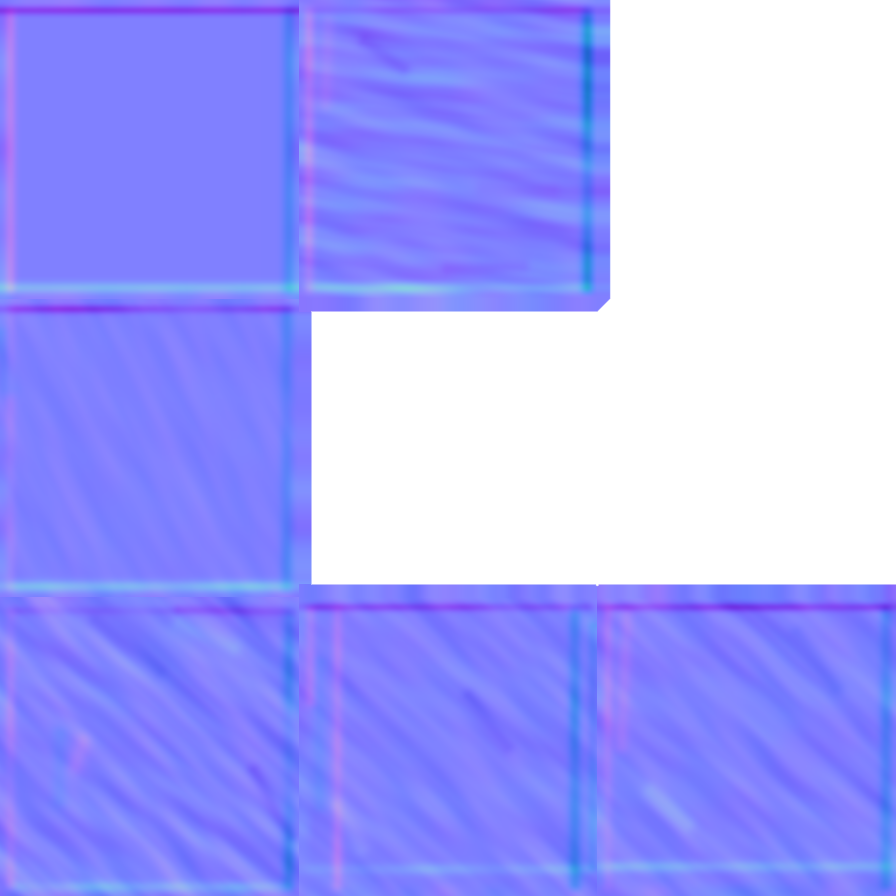
This texture map is drawn by a three.js fragment shader. Its source:

```glsl
// Tangent-space normal map of six worn square panels on a 3x3 atlas, white where empty.
// Each panel sums bevel lines, creases and stretched gradient noise into one tilt;
// the panel borders are clamped outward to fill the padding around them.
varying vec2 vUv;

const float PAD = 0.043;      // padding, in panel widths
const float SOFT = 0.003;     // half width of the smoothed outline
const vec3 EMPTY = vec3(1.0);

vec2 hashGradient(vec2 cell) {
  float angle = 6.2832 * fract(sin(dot(cell, vec2(127.1, 311.7))) * 43758.5);
  return vec2(cos(angle), sin(angle));
}

float gradientNoise(vec2 p) {
  vec2 i = floor(p), f = fract(p);
  vec2 u = f * f * f * (f * (f * 6.0 - 15.0) + 10.0);
  vec2 e = vec2(0.0, 1.0);
  float a = dot(hashGradient(i), f);
  float b = dot(hashGradient(i + e.yx), f - e.yx);
  float c = dot(hashGradient(i + e.xy), f - e.xy);
  float d = dot(hashGradient(i + e.yy), f - e.yy);
  return mix(mix(a, b, u.x), mix(c, d, u.x), u.y);
}

float boxDistance(vec2 p, vec2 lo, vec2 hi) {
  vec2 d = max(lo - p, p - hi);
  return max(d.x, d.y);
}

// Outline of all filled areas; negative inside
float atlasDistance(vec2 q) {
  float top = boxDistance(q, vec2(-1.0), vec2(2.0, 1.0) + PAD);
  top = max(top, (q.x + q.y - 3.0 - PAD) * 0.7071);
  float side = boxDistance(q, vec2(-1.0), vec2(1.0 + PAD, 2.5));
  float base = boxDistance(q, vec2(-1.0, 2.0 - PAD), vec2(4.0));
  base = max(base, 0.005 - length(q - vec2(2.0, 2.0 - PAD)));
  return min(top, min(side, base));
}

// Panel that owns a point, padding included
vec2 ownerPanel(vec2 q) {
  vec2 cell = clamp(floor(q), 0.0, 2.0);
  if (cell.y == 1.0 && cell.x > 0.0) {
    if (q.y < 1.0 + PAD) cell.y = 0.0;
    else if (q.y > 2.0 - PAD) cell.y = 2.0;
    else cell.x = 0.0;
  }
  if (cell.y == 0.0) cell.x = min(cell.x, 1.0);
  return cell;
}

float bell(float d, float width) { return exp(-d * d / (width * width)); }

// Four bevel lines; inset and strength are left, top, right, bottom
vec2 bevel(vec2 p, vec4 inset, vec4 strength, float wear, float seed) {
  vec2 fade = smoothstep(0.0, 0.07, p) * smoothstep(0.0, 0.04, 1.0 - p);
  vec4 worn = vec4(0.0);
  for (int i = 0; i < 4; i++) {
    float along = (i == 0 || i == 2) ? p.y : p.x;
    worn[i] = 1.0 + 1.6 * wear * gradientNoise(vec2(along * 4.0, seed + float(i) * 3.4));
  }
  vec4 s = strength * worn;
  float x = s.x * bell(p.x - inset.x, 0.02) - s.z * bell(p.x - inset.z, 0.023);
  float y = s.w * bell(p.y - inset.w, 0.021) - s.y * bell(p.y - inset.y, 0.016);
  return vec2(x * fade.y, y * mix(1.0, fade.x, wear));
}

// Soft stroke from a to b that leans the surface by tilt
vec2 crease(vec2 p, vec2 a, vec2 b, float width, vec2 tilt) {
  vec2 ab = b - a;
  float t = clamp(dot(p - a, ab) / dot(ab, ab), 0.0, 1.0);
  return tilt * bell(length(p - a - ab * t), width);
}

float relief(vec2 p, float angle, float seed) {
  vec2 dir = vec2(cos(angle), sin(angle));
  vec2 r = vec2(dot(p, dir), dot(p, vec2(-dir.y, dir.x)));
  return gradientNoise(r * vec2(2.5, 8.0) + seed) + 0.4 * gradientNoise(r * vec2(5.0, 15.0) - seed);
}

vec2 grain(vec2 p, float angle, float seed) {
  vec2 e = vec2(0.01, 0.0);
  float h = relief(p, angle, seed);
  return vec2(h - relief(p + e.xy, angle, seed), relief(p + e.yx, angle, seed) - h) / e.x;
}

// Uneven rim outside the bevels, streaked across each border
vec2 rim(vec2 p, float seed) {
  vec2 edge = 1.0 - smoothstep(0.01, 0.06, min(p, 1.0 - p));
  return vec2(edge.y * gradientNoise(vec2(p.x * 7.0, seed)), edge.x * gradientNoise(vec2(p.y * 7.0, seed + 5.3)));
}

vec2 panelTilt(vec2 cell, vec2 p) {
  float seed = cell.x * 7.3 + cell.y * 13.7 + 0.37;
  vec4 inset = vec4(0.035, 0.035, 0.967, 0.964), strength = vec4(0.36, 0.5, 0.35, 0.42);
  float wear = 0.1, roughness = 0.0, angle = 0.75;
  vec2 marks = vec2(0.0);
  if (cell.y == 0.0 && cell.x == 1.0) {         // top middle
    strength = vec4(0.28, 0.22, 0.48, 0.38); wear = 0.6; roughness = 0.014; angle = 0.15;
    marks += crease(p, vec2(0.22, 0.14), vec2(0.35, 0.23), 0.025, vec2(-0.05, -0.18));
    marks += crease(p, vec2(0.1, 0.07), vec2(0.09, 0.35), 0.025, vec2(0.14, 0.0));
    marks += crease(p, vec2(0.62, 0.63), vec2(0.85, 0.64), 0.03, vec2(0.0, -0.1));
    marks += crease(p, vec2(0.5, 0.9), vec2(0.75, 0.89), 0.025, vec2(0.0, -0.13));
  } else if (cell.y == 1.0) {                   // middle left
    strength = vec4(0.15, 0.42, 0.28, 0.4); inset.z = 0.96; wear = 0.4; roughness = 0.005; angle = 1.1;
    marks += crease(p, vec2(0.0, 0.12), vec2(0.03, 0.3), 0.03, vec2(-0.2, 0.05));
  } else if (cell.y == 2.0 && cell.x == 0.0) {  // bottom left
    inset.yw = vec2(0.045, 0.97); strength = vec4(0.2, 0.14, 0.4, 0.28); wear = 0.8; roughness = 0.014;
    marks += crease(p, vec2(0.32, 0.08), vec2(0.53, 0.25), 0.03, vec2(-0.1, -0.12));
    marks += crease(p, vec2(0.6, 0.09), vec2(0.78, 0.17), 0.03, vec2(0.0, 0.18));
    marks += crease(p, vec2(0.6, 0.04), vec2(0.98, 0.05), 0.02, vec2(0.0, -0.16));
    marks += crease(p, vec2(0.28, 0.48), vec2(0.25, 0.57), 0.03, vec2(0.2, 0.05));
    marks += crease(p, vec2(0.2, 0.46), vec2(0.2, 0.68), 0.03, vec2(-0.16, 0.05));
    marks += crease(p, vec2(0.85, 0.58), vec2(0.97, 0.8), 0.025, vec2(-0.12, -0.2));
  } else if (cell.y == 2.0 && cell.x == 1.0) {  // bottom middle
    inset = vec4(0.13, 0.033, 0.925, 0.91); strength = vec4(0.26, 0.38, 0.38, 0.2); wear = 0.6; roughness = 0.01;
    marks += crease(p, vec2(0.57, 0.33), vec2(0.7, 0.5), 0.025, vec2(-0.12, -0.15));
    marks += crease(p, vec2(0.04, 0.05), vec2(0.04, 0.35), 0.02, vec2(0.25, 0.0));
    marks += crease(p, vec2(0.07, 0.22), vec2(0.07, 0.7), 0.025, vec2(-0.13, 0.04));
    marks += crease(p, vec2(0.13, 0.7), vec2(0.21, 0.84), 0.03, vec2(0.1, 0.14));
    marks += crease(p, vec2(0.985, 0.1), vec2(0.985, 0.9), 0.02, vec2(-0.24, 0.0));
  } else if (cell.y == 2.0) {                   // bottom right
    inset.yw = vec2(0.033, 0.902); strength = vec4(0.22, 0.42, 0.33, 0.32); wear = 0.5; roughness = 0.011;
    marks += crease(p, vec2(0.67, 0.12), vec2(0.8, 0.3), 0.03, vec2(-0.14, -0.08));
    marks += crease(p, vec2(0.18, 0.65), vec2(0.3, 0.76), 0.03, vec2(0.05, 0.18));
    marks += crease(p, vec2(0.1, 0.06), vec2(0.08, 0.5), 0.025, vec2(0.2, 0.0));
  }
  return bevel(p, inset, strength, wear, seed) + marks + roughness * grain(p, angle, seed) + 0.3 * rim(p, seed);
}

void main() {
  vec2 q = vec2(vUv.x, 1.0 - vUv.y) * 3.0;      // panel units, downward
  vec2 cell = ownerPanel(q);
  vec2 tilt = panelTilt(cell, clamp(q - cell, 0.0, 1.0));
  vec3 normal = vec3(tilt, sqrt(max(0.0, 1.0 - dot(tilt, tilt))));
  float empty = smoothstep(-SOFT, SOFT, atlasDistance(q));
  gl_FragColor = vec4(mix(normal * 0.5 + 0.5, EMPTY, empty), 1.0);
}
```
